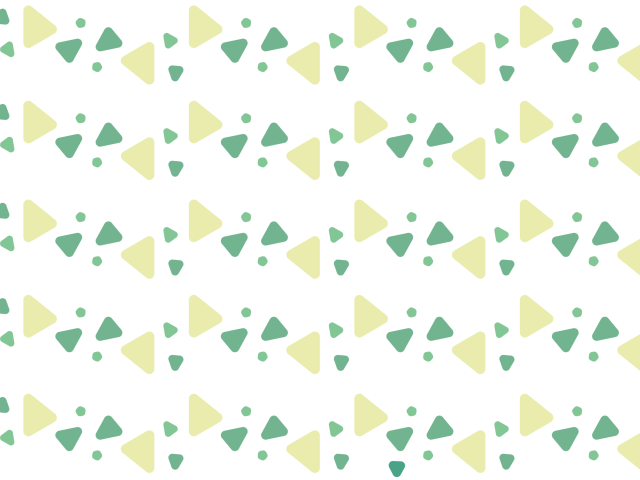
Reproduce this pattern procedurally as a Shadertoy shader.

```glsl
// Rows of rounded yellow and green triangles with small pebbles and dots on white.

#define UNITS 576.0                     // design units per canvas height
#define PERIOD vec2(198.6, 233.0)       // column step, step of a pair of rows
#define ROW_STEP 114.4                  // second row of each pair
#define LEFT_MARGIN 23.5                // where the first column starts
#define MOTIF_CENTER vec2(106.65, 54.0) // point of half-turn symmetry
#define PAPER vec3(1.0)
#define YELLOW vec3(0.918, 0.925, 0.68)
#define GREEN vec3(0.445, 0.706, 0.56)
#define LIGHT_GREEN vec3(0.51, 0.775, 0.585)
#define TEAL vec3(0.285, 0.645, 0.53)

// Signed distance to a segment's nearest point, squared, with the side of the line
vec2 edgeDistance(vec2 p, vec2 a, vec2 b, float winding) {
    vec2 e = b - a, v = p - a;
    vec2 d = v - e * clamp(dot(v, e) / dot(e, e), 0.0, 1.0);
    return vec2(dot(d, d), winding * (v.x * e.y - v.y * e.x));
}

// Triangle with corner centers a, b, c, grown by a radius
float roundedTriangle(vec2 p, vec2 a, vec2 b, vec2 c, float radius) {
    float winding = sign((b.x - a.x) * (a.y - c.y) - (b.y - a.y) * (a.x - c.x));
    vec2 d = min(min(edgeDistance(p, a, b, winding),
                     edgeDistance(p, b, c, winding)),
                     edgeDistance(p, c, a, winding));
    return -sqrt(d.x) * sign(d.y) - radius;
}

// Slightly uneven hand-cut dot
float unevenDot(vec2 p, float radius) {
    float angle = atan(p.y, p.x);
    return length(p) - radius - 0.2 * sin(5.0 * angle + 1.0);
}

void paint(inout vec3 color, vec3 ink, float dist, float blur) {
    color = mix(color, ink, 1.0 - smoothstep(-blur, blur, dist));
}

void mainImage(out vec4 fragColor, in vec2 fragCoord) {
    float unit = UNITS / iResolution.y;
    float blur = 0.7 * unit;
    vec2 p = vec2(fragCoord.x, iResolution.y - fragCoord.y) * unit;

    // Cell: the first column also keeps everything to its left
    float column = max(floor((p.x - LEFT_MARGIN) / PERIOD.x), 0.0);
    float y = mod(p.y, PERIOD.y);
    y -= ROW_STEP * step(ROW_STEP, y);
    vec2 q = vec2(p.x - column * PERIOD.x, y) - MOTIF_CENTER;

    // The left half of the motif is the right half turned by 180 degrees
    if (q.x < 0.0) q = -q;

    vec3 color = PAPER;

    // Large triangle
    paint(color, YELLOW, roundedTriangle(q, vec2(72.6, 41.5),
        vec2(72.6, 2.4), vec2(44.4, 18.8), 6.0), blur);

    // Medium triangle
    paint(color, GREEN, roundedTriangle(q, vec2(23.4, -15.9),
        vec2(34.8, -2.2), vec2(13.5, 2.2), 5.4), blur);

    // Dot
    paint(color, LIGHT_GREEN, unevenDot(q - vec2(9.8, 26.4), 5.9), blur);

    // Pebbles
    paint(color, LIGHT_GREEN, roundedTriangle(q, vec2(93.4, -10.5),
        vec2(102.6, -5.3), vec2(95.2, 0.2), 4.0), blur);
    paint(color, GREEN, roundedTriangle(q, vec2(100.1, 29.2),
        vec2(108.8, 30.0), vec2(103.5, 38.9), 4.7), blur);

    // Single stray pebble in the bottom row
    paint(color, TEAL, roundedTriangle(p, vec2(471.6, 558.4),
        vec2(480.9, 558.8), vec2(476.2, 567.3), 5.2), blur);

    fragColor = vec4(color, 1.0);
}
```
